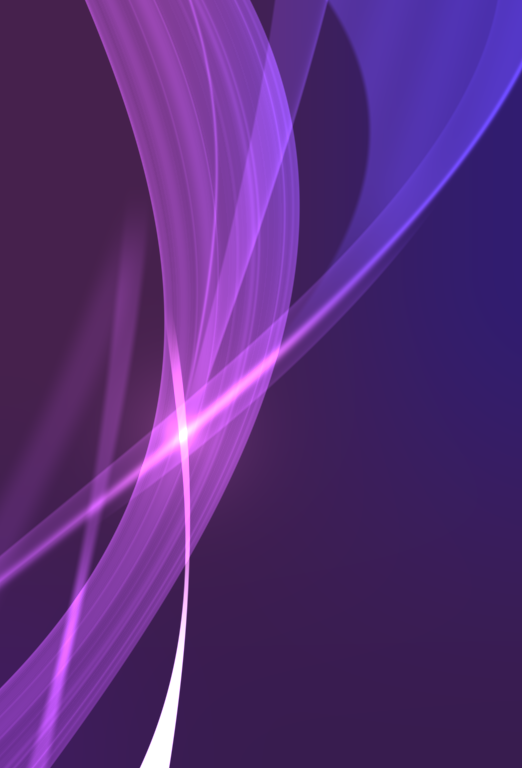
This background is drawn by a WebGL 2 fragment shader. Its source:

```glsl
#version 300 es
precision highp float;
// Translucent violet ribbons crossing over a plum to indigo backdrop.
// Each ribbon is the area between two cubic curves x(y), added as light,
// with bright rims, fine hashed strands and one hot glow at the crossing.
uniform vec2 u_resolution;
out vec4 fragColor;

#define PLUM vec3(0.275, 0.130, 0.300)
#define INDIGO vec3(0.190, 0.110, 0.440)
#define DUSK vec3(0.220, 0.108, 0.310)
#define ORCHID vec3(0.66, 0.30, 0.80)
#define IRIS vec3(0.40, 0.31, 0.98)
#define ROSE vec3(1.00, 0.50, 0.90)
#define RIM_WIDTH 0.005
#define STRANDS 14
#define HOT_SPOT vec2(0.350, 0.436)

float hash(float n) {
    n = fract(n * 0.1031);
    n *= n + 33.33;
    return fract(n * (n + n));
}

// Cubic through four x values evenly spaced over t = 0..1
float curve(vec4 k, float t) {
    float s = 3.0 * t, a = s - 1.0, b = s - 2.0, c = s - 3.0;
    return dot(k, vec4(-a * b * c / 6.0, s * b * c / 2.0, -s * a * c / 2.0, s * a * b / 6.0));
}

// Signed distance to the right of a curve, in canvas widths
float side(vec2 uv, vec4 k, vec2 span) {
    float t = (uv.y - span.x) / (span.y - span.x);
    float slope = (curve(k, t + 0.01) - curve(k, t - 0.01)) / (0.02 * (span.y - span.x));
    slope *= u_resolution.x / u_resolution.y;
    return (uv.x - curve(k, t)) * inversesqrt(1.0 + slope * slope);
}

// x: fill, y: light along the left rim, z: light along the right rim
vec3 ribbon(vec2 uv, vec4 left, vec4 right, vec2 span, float soft) {
    float l = side(uv, left, span), r = -side(uv, right, span);
    float blur = max(soft, 0.7 / u_resolution.x);
    float fill = smoothstep(-blur, blur, l) * smoothstep(-blur, blur, r);
    return fill * vec3(1.0, exp(-max(l, 0.0) / RIM_WIDTH), exp(-max(r, 0.0) / RIM_WIDTH));
}

float line(vec2 uv, vec4 k, vec2 span, float width) {
    float d = side(uv, k, span) / width;
    return exp(-d * d);
}

vec3 backdrop(vec2 uv) {
    float blue = smoothstep(0.25, 1.05, uv.x) * smoothstep(0.0, 0.65, uv.y);
    vec3 c = mix(DUSK, PLUM, smoothstep(0.0, 0.6, uv.y));
    c = mix(c, INDIGO, blue);
    return c + vec3(0.03, 0.0, 0.06) * exp(-dot(uv, uv) * 14.0);
}

void main() {
    vec2 uv = gl_FragCoord.xy / u_resolution;
    vec3 col = backdrop(uv);
    vec3 tint = mix(ORCHID, IRIS, smoothstep(0.25, 0.8, uv.x) * smoothstep(0.4, 0.9, uv.y));

    // Faint ribbons on the left
    vec2 span = vec2(0.297, 0.753);
    vec3 r = ribbon(uv, vec4(-0.038, 0.077, 0.172, 0.249), vec4(0.038, 0.144, 0.239, 0.297), span, 0.025);
    col += ORCHID * 0.12 * r.x * (1.0 - smoothstep(0.6, 0.76, uv.y));
    span = vec2(0.0, 0.766);
    r = ribbon(uv, vec4(0.054, 0.149, 0.207, 0.245), vec4(0.088, 0.169, 0.245, 0.287), span, 0.008);
    float low = exp(-pow((uv.y - 0.17) / 0.11, 2.0));
    col += ORCHID * r.x * (0.22 + 0.45 * low) * (1.0 - smoothstep(0.55, 0.77, uv.y));

    // Wide main veil
    span = vec2(0.0, 1.0);
    vec4 veilL = vec4(-0.172, 0.239, 0.307, 0.163);
    vec4 veilR = vec4(0.096, 0.410, 0.569, 0.479);
    r = ribbon(uv, veilL, veilR, span, 0.002);
    float across = (uv.x - curve(veilL, uv.y)) / (curve(veilR, uv.y) - curve(veilL, uv.y));
    float body = mix(0.24, 0.36, smoothstep(0.1, 0.5, uv.y)) * mix(0.85, 1.1, smoothstep(0.0, 0.8, across));
    col += tint * (r.x * body + r.y * 0.38 + r.z * 0.10);

    // Strands following the veil
    for (int i = 0; i < STRANDS; i++) {
        float f = float(i), h = hash(f + 3.7);
        float at = (f + h) / float(STRANDS) + 0.08 * (hash(f + 21.3) - 0.5) * uv.y;
        float width = mix(0.002, 0.022, pow(hash(f + 9.1), 2.0));
        col += tint * r.x * line(uv, mix(veilL, veilR, at), span, width) * (0.04 + 0.09 * hash(f + 40.5));
    }
    float grain = hash(floor(across * 90.0)) - 0.5;
    col += tint * r.x * grain * 0.018;

    // Folded veil leaning right, and a thin inner thread
    span = vec2(0.44, 1.0);
    float above = smoothstep(0.44, 0.56, uv.y);
    r = ribbon(uv, vec4(0.345, 0.416, 0.479, 0.527), vec4(0.364, 0.460, 0.550, 0.628), span, 0.003);
    col += tint * above * (r.x * 0.20 + r.z * 0.25);
    col += tint * above * 0.28 * line(uv, vec4(0.345, 0.398, 0.414, 0.364), span, 0.003);

    // Blue veil at the upper right, with slanted silk texture
    span = vec2(0.232, 0.922);
    vec4 beam = vec4(-0.019, 0.402, 0.761, 1.006);
    r = ribbon(uv, vec4(-0.019, 0.402, 0.661, 0.685), beam, span, 0.006);
    float silk = 0.5 + 0.5 * sin(uv.x * 48.0 - uv.y * 22.0);
    float upper = smoothstep(0.5, 0.78, uv.y);
    col += IRIS * r.x * upper * (0.25 + 0.04 * silk);

    // Diagonal band, its lower strand and bright core
    r = ribbon(uv, vec4(-0.077, 0.330, 0.690, 0.920), beam, span, 0.003);
    float fade = 1.0 - 0.65 * smoothstep(0.55, 0.85, uv.y);
    col += tint * fade * (r.x * 0.17 + r.y * 0.15);
    r = ribbon(uv, beam, vec4(0.0, 0.460, 0.790, 1.006), span, 0.003);
    col += tint * (r.x * 0.13 + r.z * 0.12) * smoothstep(0.3, 0.4, uv.y) * (1.0 - smoothstep(0.6, 0.75, uv.y));
    float core = exp(-pow((uv.y - 0.47) / 0.10, 2.0));
    col += mix(tint, ROSE, core) * line(uv, beam, span, mix(0.010, 0.005, upper)) * (0.40 + 0.30 * core);

    // Narrow twist opening into a white tail
    span = vec2(0.0, 0.61);
    r = ribbon(uv, vec4(0.268, 0.349, 0.347, 0.312), vec4(0.324, 0.358, 0.361, 0.326), span, 0.002);
    float tail = 1.0 - smoothstep(0.12, 0.34, uv.y);
    float twist = 1.0 - smoothstep(0.46, 0.61, uv.y);
    col += r.x * twist * mix(ROSE * 0.55, vec3(0.95, 0.90, 0.95), tail);

    // Glow at the crossing
    vec2 d = (uv - HOT_SPOT) * vec2(1.0, u_resolution.y / u_resolution.x);
    col += ROSE * (0.42 * exp(-dot(d, d) * 900.0) + 0.14 * exp(-dot(d, d) * 60.0));

    fragColor = vec4(min(col, 1.0), 1.0);
}
```
